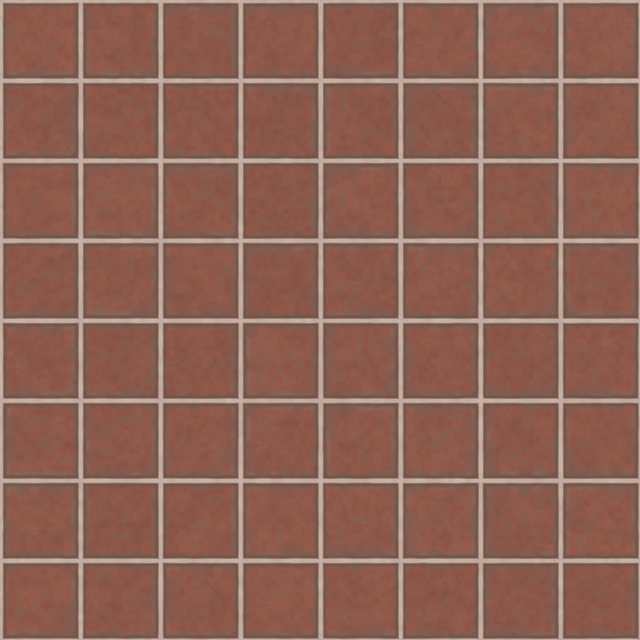
Give the GLSL for this pattern, as a three.js fragment shader.

```glsl
// Eight by eight square terracotta tiles with thin pale grout.
// Distances to the four sides of each cell shape the joints and the worn rims;
// wrapping value noise adds clay mottling, so every edge tiles.
varying vec2 vUv;

float hash(vec2 p) {
  vec3 q = fract(vec3(p.xyx) * 0.1031);
  q += dot(q, q.yzx + 33.33);
  return fract((q.x + q.y) * q.z);
}

// Value noise with a whole number of lattice cells across the canvas.
float wrapNoise(float cells, float seed) {
  vec2 p = vUv * cells;
  vec2 i = floor(p);
  vec2 f = fract(p);
  f = f * f * (3.0 - 2.0 * f);
  vec2 a = mod(i, cells) + seed;
  vec2 b = mod(i + 1.0, cells) + seed;
  return mix(mix(hash(a), hash(vec2(b.x, a.y)), f.x),
             mix(hash(vec2(a.x, b.y)), hash(b), f.x), f.y);
}

void main() {
  // Cell coordinates, with joints almost centred on the canvas border.
  vec2 grid = vUv * 8.0 + vec2(-0.01, 0.01);
  vec2 id = mod(floor(grid), 8.0);
  vec2 cell = fract(grid);
  vec4 sides = vec4(cell, 1.0 - cell);
  float edge = min(min(sides.x, sides.y), min(sides.z, sides.w));

  float coarse = wrapNoise(56.0, 11.0);
  float medium = wrapNoise(112.0, 37.0);
  float fine = wrapNoise(224.0, 71.0);

  // Mottled clay with a slight change of tone from tile to tile.
  float mottle = 0.35 * coarse + 0.4 * medium + 0.25 * fine - 0.5;
  vec3 clay = vec3(0.557, 0.345, 0.287) * (1.0 + 0.16 * mottle);
  clay *= 0.985 + 0.03 * hash(id + 5.0);
  clay = mix(clay, vec3(0.48, 0.37, 0.31), 0.45 * smoothstep(0.6, 0.9, medium));

  // Each side wears to its own depth, broken up by the noise.
  vec4 depth = 0.10 + 0.13 * vec4(hash(id + 13.0), hash(id + 29.0),
                                  hash(id + 43.0), hash(id + 61.0));
  vec4 worn = 1.0 - smoothstep(0.35 * depth, depth, sides + 0.10 * (coarse - 0.5));
  float wear = max(max(worn.x, worn.y), max(worn.z, worn.w));
  clay = mix(clay, vec3(0.485, 0.375, 0.325), wear * (0.45 + 0.5 * medium));

  // Pale scuffs lie just inside a darker rim.
  float scuff = smoothstep(0.06, 0.09, edge) * (1.0 - smoothstep(0.10, 0.16, edge));
  clay += vec3(0.01, 0.045, 0.045) * scuff * wear * smoothstep(0.45, 0.8, coarse);
  float rim = 1.0 - smoothstep(0.05, 0.085, edge + 0.015 * (medium - 0.5));
  clay = mix(clay, vec3(0.43, 0.315, 0.27), 0.65 * rim);

  // Soft-edged joints with faint staining.
  float joint = 1.0 - smoothstep(0.014, 0.044, edge + 0.006 * (coarse - 0.5));
  vec3 grout = vec3(0.765, 0.685, 0.63) * (0.97 + 0.06 * medium);
  gl_FragColor = vec4(mix(clay, grout, joint), 1.0);
}
```
